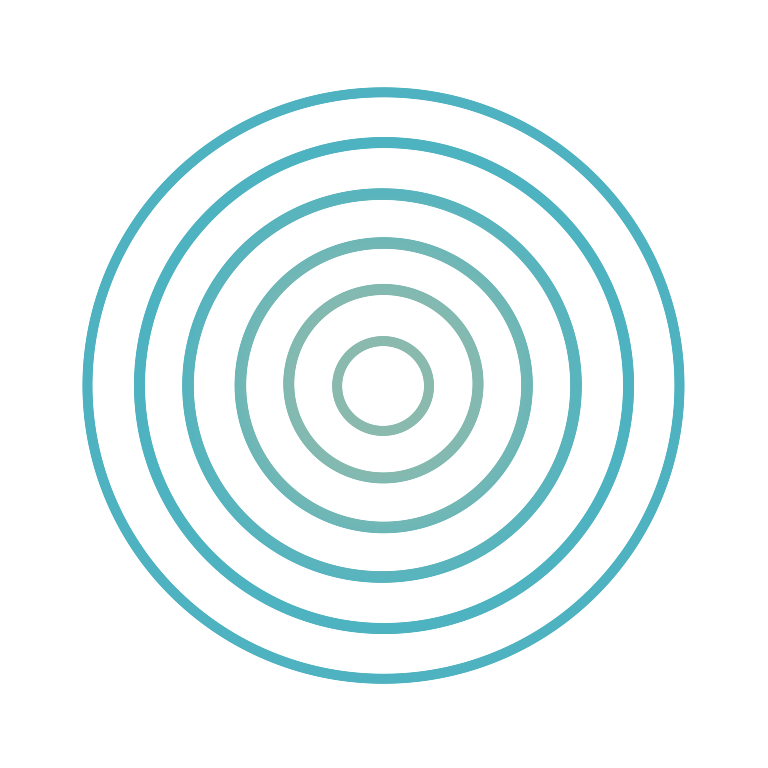
A Shadertoy shader for this background:

```glsl
// Six concentric, slightly uneven rings on white, like ripples.
// Each ring is the outline of an ellipse, drawn by its approximate distance;
// the colour runs from sage at the middle to teal at the rim.

const int RING_COUNT = 6;
const float PI = 3.14159;

const vec3 PAPER = vec3(1.0);
const vec3 SAGE  = vec3(0.54, 0.73, 0.68);
const vec3 TEAL  = vec3(0.305, 0.70, 0.755);

// Radii between which sage turns to teal
const float FADE_START = 0.07;
const float FADE_END   = 0.32;

// Half the stroke width: thinnest at the first and last ring
const float STROKE_MIN   = 0.0066;
const float STROKE_SWELL = 0.0011;

// Hand-drawn unevenness: semi-axes and centre offset of each ring
const vec2 RADII[RING_COUNT] = vec2[](
    vec2(0.0598, 0.0585), vec2(0.1232, 0.1227), vec2(0.1866, 0.1852),
    vec2(0.2526, 0.2493), vec2(0.3184, 0.3164), vec2(0.3854, 0.3818));
const vec2 OFFSETS[RING_COUNT] = vec2[](
    vec2(-0.0012, -0.0026), vec2(-0.0008, 0.0004), vec2(-0.0004, -0.0016),
    vec2(-0.0026, -0.0020), vec2(0.0, -0.0020), vec2(-0.0007, -0.0020));

// First-order signed distance to an ellipse outline
float ellipseDistance(vec2 p, vec2 radii) {
    float scaled = length(p / radii);
    float slope = length(p / (radii * radii));
    return scaled * (scaled - 1.0) / max(slope, 1e-4);
}

void mainImage(out vec4 fragColor, in vec2 fragCoord) {
    float canvas = min(iResolution.x, iResolution.y);
    vec2 p = (fragCoord - 0.5 * iResolution.xy) / canvas;
    float halfPixel = 0.5 / canvas;

    // Coverage of all ring strokes
    float ink = 0.0;
    for (int i = 0; i < RING_COUNT; i++) {
        float along = float(i) / float(RING_COUNT - 1);
        float halfStroke = STROKE_MIN + STROKE_SWELL * sin(PI * along);
        float edge = abs(ellipseDistance(p - OFFSETS[i], RADII[i])) - halfStroke;
        ink = max(ink, 1.0 - smoothstep(-halfPixel, halfPixel, edge));
    }

    // Radial tint
    vec3 tint = mix(SAGE, TEAL, smoothstep(FADE_START, FADE_END, length(p)));
    fragColor = vec4(mix(PAPER, tint, ink), 1.0);
}
```
